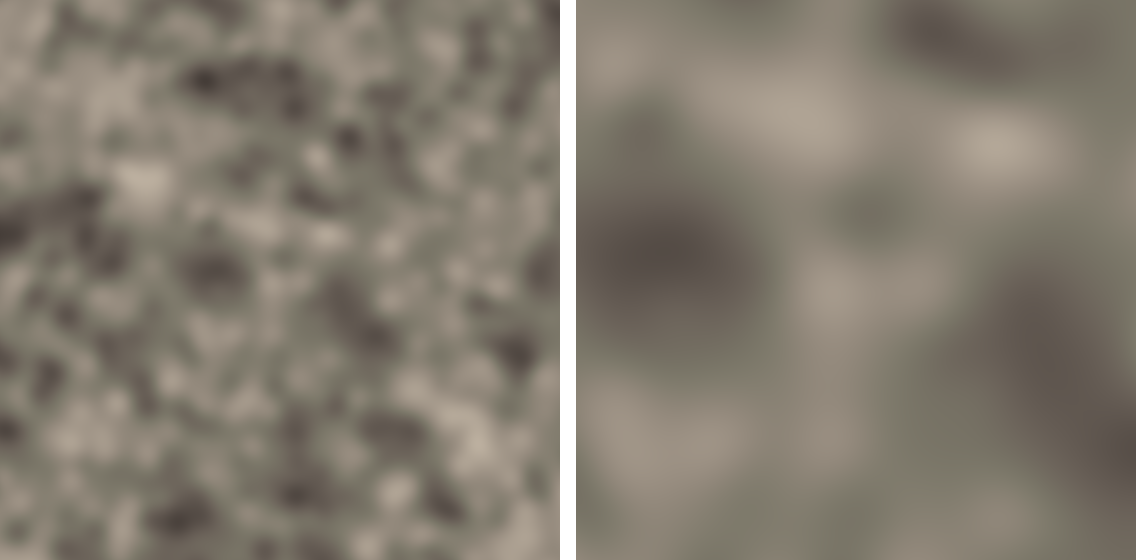
Left, the full canvas; right, a detail of the centre.
A Shadertoy shader for this texture:

```glsl
// Soft, out-of-focus mottling in warm stone greys.
// Cellular noise: every cell scatters one light or dark Gaussian spot;
// three sizes of spots are summed and mapped to a brown-olive-cream ramp.

vec3 hash3(vec2 cell) {
    vec3 p = fract(cell.xyx * vec3(0.1031, 0.1030, 0.0973));
    p += dot(p, p.yxz + 33.33);
    return fract((p.xxy + p.yzz) * p.zyx);
}

// Sum of jittered Gaussian spots with random sign, scaled to unit variance
float spots(vec2 p) {
    vec2 cell = floor(p);
    float sum = 0.0;
    for (int y = -2; y <= 2; y++) {
        for (int x = -2; x <= 2; x++) {
            vec2 neighbour = cell + vec2(x, y);
            vec3 rnd = hash3(neighbour);
            vec2 offset = neighbour + rnd.xy - p;
            sum += (2.0 * rnd.z - 1.0) * exp(-3.0 * dot(offset, offset));
        }
    }
    return sum * 2.39;
}

// Warm grey ramp; the middle tones lean olive, the extremes lean brown
vec3 stoneColor(float tone) {
    vec3 grey = vec3(0.495, 0.465, 0.420) + tone * vec3(0.083, 0.080, 0.072);
    float olive = exp(-2.0 * tone * tone);
    return grey + mix(vec3(0.005, -0.005, -0.001), vec3(-0.010, 0.003, -0.008), olive);
}

void mainImage(out vec4 fragColor, in vec2 fragCoord) {
    vec2 uv = fragCoord / iResolution.y;

    // Broad drift, main blotches and smaller blotches
    float tone = 0.42 * spots(uv * 7.0 + 41.3)
               + 0.72 * spots(uv * 12.5 + 17.7)
               + 0.55 * spots(uv * 21.0 + 83.1);

    fragColor = vec4(stoneColor(clamp(tone, -2.9, 3.6)), 1.0);
}
```
